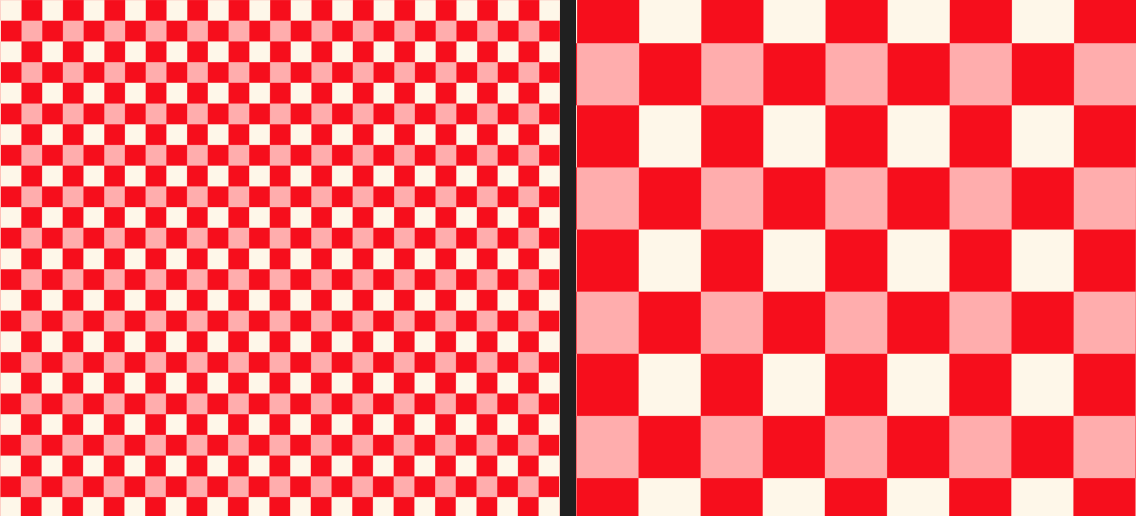
Left, the full canvas; right, a detail of the centre.
Reproduce this pattern procedurally as a WebGL 1 fragment shader.

```glsl
precision highp float;
// Gingham check of 27 by 25 square cells: red where only one of column and row
// is odd, pink where both are odd, cream where both are even.
// The cloth leans very slightly, leaving a hairline of cream at its sides.

uniform vec2 u_resolution;

// Antialiased coverage of the odd cells, per axis
vec2 oddCells(vec2 cell, float blur) {
  vec2 inside = 0.5 - abs(mod(cell - 0.5, 2.0) - 1.0);
  return clamp(inside / blur + 0.5, 0.0, 1.0);
}

void main() {
  vec3 red = vec3(0.965, 0.055, 0.11);
  vec3 pink = vec3(1.0, 0.68, 0.68);
  vec3 cream = vec3(0.995, 0.97, 0.915);

  // Cell coordinates, counted from the top left corner
  float cellsPerPixel = 27.04 / u_resolution.x;
  vec2 cell = vec2(gl_FragCoord.x, u_resolution.y - gl_FragCoord.y) * cellsPerPixel;

  // Slight lean of the columns
  cell.x -= 0.042 - 0.0014 * cell.y;

  // Weave of odd columns and rows
  float blur = 1.2 * cellsPerPixel;
  vec2 odd = oddCells(cell, blur);
  vec3 evenRow = mix(cream, red, odd.x);
  vec3 oddRow = mix(red, pink, odd.x);
  vec3 color = mix(evenRow, oddRow, odd.y);

  // Cream margin beyond the first and last columns
  float cloth = clamp((13.5 - abs(cell.x - 13.5)) / blur + 0.5, 0.0, 1.0);
  gl_FragColor = vec4(mix(cream, color, cloth), 1.0);
}
```
